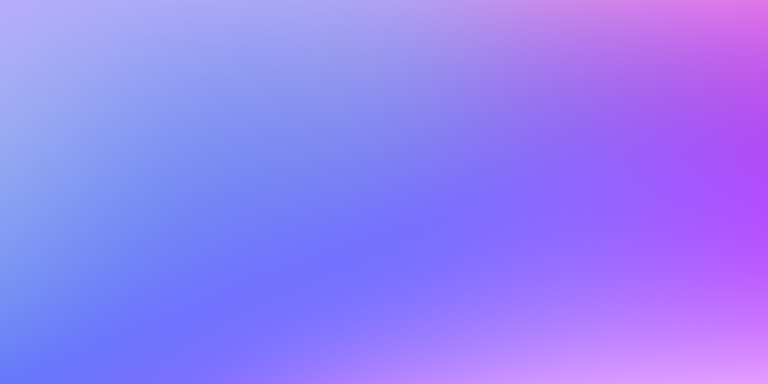
Reproduce this background procedurally as a Shadertoy shader.

```glsl
// Soft colour wash: a saturated blue-to-violet valley climbs to the right.
// Above it a curved blend rises through haze into pale lilac and pink;
// below it a pink glow grows towards the lower right edge.

// Five evenly spaced stops, left to right, for each layer
const vec3 VALLEY[5] = vec3[5](
    vec3(0.40, 0.47, 0.98), vec3(0.44, 0.45, 1.00), vec3(0.46, 0.44, 1.00),
    vec3(0.56, 0.40, 1.00), vec3(0.70, 0.30, 1.00));
const vec3 HAZE[5] = vec3[5](
    vec3(0.54, 0.70, 0.92), vec3(0.43, 0.57, 0.92), vec3(0.48, 0.54, 0.91),
    vec3(0.56, 0.40, 0.92), vec3(0.67, 0.28, 0.90));
const vec3 SKY[5] = vec3[5](
    vec3(0.72, 0.68, 0.98), vec3(0.67, 0.66, 0.97), vec3(0.69, 0.63, 0.95),
    vec3(0.80, 0.53, 0.92), vec3(0.89, 0.46, 0.92));
const vec3 GLOW[5] = vec3[5](
    vec3(0.40, 0.47, 0.98), vec3(0.50, 0.44, 1.00), vec3(0.71, 0.52, 1.00),
    vec3(0.84, 0.60, 1.00), vec3(0.90, 0.62, 1.00));

const float VALLEY_HEIGHT = 0.53;
const float VALLEY_PHASE = 1.75;
const float VALLEY_BEND = 1.10;
const float GLOW_FALLOFF = 2.0;

// Smooth Catmull-Rom ramp through five stops, with straight end slopes
vec3 ramp(vec3 stops[5], float x) {
    float position = clamp(x, 0.0, 1.0) * 4.0;
    int i = min(int(position), 3);
    float f = position - float(i);
    vec3 b = stops[i];
    vec3 c = stops[i + 1];
    vec3 a = i > 0 ? stops[max(i - 1, 0)] : 2.0 * b - c;
    vec3 d = i < 3 ? stops[min(i + 2, 4)] : 2.0 * c - b;
    return b + 0.5 * f * (c - a + f * (2.0 * a - 5.0 * b + 4.0 * c - d
         + f * (3.0 * (b - c) + d - a)));
}

// Height of the most saturated band at a given x
float valleyHeight(float x) {
    return VALLEY_HEIGHT * sin(VALLEY_PHASE * pow(max(x, 0.0), VALLEY_BEND));
}

void mainImage(out vec4 fragColor, in vec2 fragCoord) {
    vec2 uv = fragCoord / iResolution.xy;
    float height = valleyHeight(uv.x);
    vec3 valley = ramp(VALLEY, uv.x);

    // Quadratic blend from valley through haze to sky
    float rise = clamp((uv.y - height) / (1.0 - height), 0.0, 1.0);
    vec3 haze = ramp(HAZE, uv.x);
    vec3 color = mix(mix(valley, haze, rise),
                     mix(haze, ramp(SKY, uv.x), rise), rise);

    // Glow along the lower edge
    float depth = clamp((height - uv.y) / max(height, 0.001), 0.0, 1.0);
    color = mix(color, ramp(GLOW, uv.x), pow(depth, GLOW_FALLOFF));

    fragColor = vec4(clamp(color, 0.0, 1.0), 1.0);
}
```
